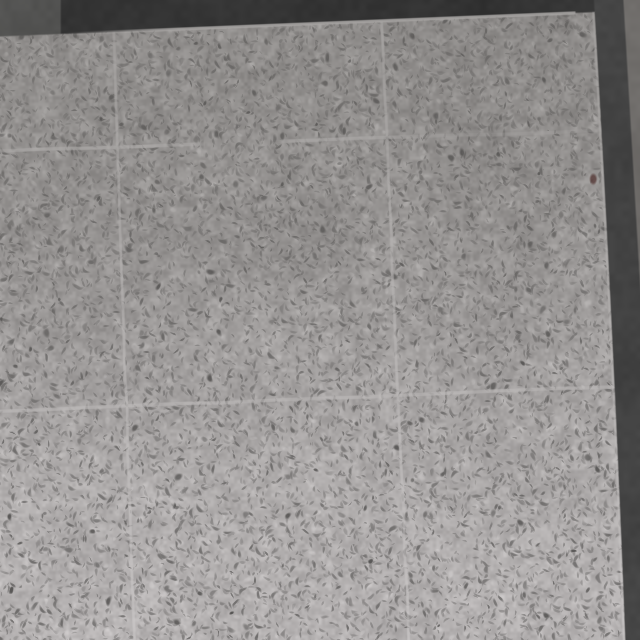
Reproduce this texture procedurally as a three.js fragment shader.

```glsl
// Speckled granite floor tiles with pale worn joints and a dark border along the top and right.
varying vec2 vUv;

const vec3 STONE_NEAR = vec3(0.705, 0.692, 0.692);
const vec3 STONE_FAR = vec3(0.560, 0.550, 0.543);
const vec3 FLECK = vec3(0.27, 0.265, 0.26);
const vec3 RUST = vec3(0.34, 0.23, 0.22);
const vec3 BORDER_TOP = vec3(0.20, 0.20, 0.20);
const vec3 BORDER_SIDE = vec3(0.26, 0.26, 0.26);
const vec3 BORDER_PATCH = vec3(0.32, 0.32, 0.315);
const vec3 OUTSIDE = vec3(0.43, 0.42, 0.41);
const float EDGE = 0.002;

// Sine-free hashes
float hash1(vec2 p) {
  vec3 q = fract(vec3(p.xyx) * 0.1031);
  q += dot(q, q.yzx + 33.33);
  return fract((q.x + q.y) * q.z);
}

vec2 hash2(vec2 p) {
  return vec2(hash1(p), hash1(p + vec2(57.3, 113.7)));
}

float noise(vec2 p) {
  vec2 i = floor(p);
  vec2 f = fract(p);
  f = f * f * (3.0 - 2.0 * f);
  float low = mix(hash1(i), hash1(i + vec2(1.0, 0.0)), f.x);
  float high = mix(hash1(i + vec2(0.0, 1.0)), hash1(i + vec2(1.0)), f.x);
  return mix(low, high, f.y);
}

// Soft elongated grains, one candidate per cell, at random angles
float flecks(vec2 p, float cells, float density, vec2 size, float seed) {
  vec2 g = p * cells;
  vec2 cell = floor(g);
  float cover = 0.0;
  for (int j = -1; j <= 1; j++) {
    for (int i = -1; i <= 1; i++) {
      vec2 id = cell + vec2(float(i), float(j));
      vec2 key = id + seed;
      vec2 d = g - id - hash2(key);
      vec2 pick = hash2(key + 19.0);
      float angle = 1.9 + (hash1(key + 41.0) - 0.5) * 2.6;
      float c = cos(angle);
      float s = sin(angle);
      vec2 q = vec2(c * d.x + s * d.y, c * d.y - s * d.x);
      q.y += q.x * q.x * (pick.y - 0.5) * 1.6;
      float r = length(q / (size * mix(0.65, 1.3, pick.y)));
      float present = step(pick.x, density) * mix(0.45, 1.0, hash1(key + 73.0));
      cover = max(cover, present * (1.0 - smoothstep(0.35, 1.25, r)));
    }
  }
  return cover;
}

float line(float d, float halfWidth) {
  return 1.0 - smoothstep(halfWidth - 0.0015, halfWidth + 0.0015, abs(d));
}

float above(float d) {
  return smoothstep(-EDGE, EDGE, d);
}

vec3 granite(vec2 p) {
  vec2 bent = p + 0.004 * (vec2(noise(p * 110.0), noise(p * 110.0 + 31.0)) - 0.5);
  vec3 color = mix(STONE_NEAR, STONE_FAR, smoothstep(-0.05, 0.92, p.y));
  color += 0.04 * (noise(p * 8.0) - 0.5);
  color += 0.07 * (noise(p * 70.0) - 0.5) + 0.07 * (noise(p * 190.0) - 0.5);
  color += 0.05 * flecks(bent, 58.0, 0.4, vec2(0.38, 0.25), 211.0);
  float contrast = mix(0.95, 0.7, p.y);
  float fine = flecks(bent, 105.0, 0.55, vec2(0.50, 0.22), 7.0) * 0.42;
  float medium = flecks(bent, 68.0, 0.48, vec2(0.44, 0.17), 83.0) * 0.65;
  float large = flecks(bent, 32.0, 0.20, vec2(0.18, 0.12), 149.0) * 0.9;
  return mix(color, FLECK, max(max(fine, medium), large) * contrast);
}

// Slightly skewed tile grid; the upper row joint is partly worn away
float joints(vec2 p) {
  float columnStep = 0.429 - 0.0105 * p.y;
  float rowStep = 0.407 - 0.007 * p.x;
  float column = (p.x - 0.210 + 0.034 * p.y) / columnStep;
  float row = (p.y - 0.357 - 0.041 * p.x) / rowStep;
  float rowId = max(floor(row + 0.5), 0.0);
  float wobble = 0.002 * (noise(p * 14.0) - 0.5);
  float vertical = line((column - floor(column + 0.5)) * columnStep + wobble, 0.0021);
  float horizontal = line((row - rowId) * rowStep + wobble, 0.0026);
  float gap = smoothstep(0.29, 0.33, p.x) * (1.0 - smoothstep(0.42, 0.47, p.x));
  float worn = max(gap * 0.95, 0.6 * smoothstep(0.60, 0.64, p.x));
  horizontal *= 1.0 - worn * step(0.5, rowId);
  return max(vertical, horizontal) * mix(0.55, 1.0, noise(p * 35.0));
}

void main() {
  vec2 p = vUv;
  float topEdge = p.y - 0.943 - 0.041 * p.x;
  float sideEdge = p.x - 0.977 + 0.038 * p.y + 0.011 * p.y * p.y;
  float outerEdge = p.x - 0.974 - 0.0587 * (1.0 - p.y);

  // Tiles and grout
  vec3 color = granite(p);
  color = mix(color, RUST, 0.8 * (1.0 - smoothstep(0.5, 1.2, length((p - vec2(0.927, 0.72)) / vec2(0.006, 0.009)))));
  vec3 grout = mix(STONE_NEAR, STONE_FAR, p.y) + 0.09;
  color = mix(color, grout, 0.8 * joints(p));

  // Dark border with pale rims
  float grain = 0.025 * (noise(p * 90.0) - 0.5) + 0.03 * (noise(p * 12.0) - 0.5);
  vec3 topColor = mix(BORDER_PATCH, BORDER_TOP, above(p.x - 0.095));
  vec3 border = mix(topColor, BORDER_SIDE, above(sideEdge)) + grain;
  color = mix(color, border, max(above(topEdge), above(sideEdge)));
  color = mix(color, OUTSIDE + grain, above(outerEdge));
  float topRim = line(topEdge, 0.0024) * smoothstep(0.08, 0.3, p.x) * (1.0 - above(sideEdge + 0.03));
  float sideRim = line(sideEdge + 0.002, 0.0018) * 0.55 * (1.0 - above(topEdge));
  color = mix(color, grout, max(topRim * 0.85, sideRim));

  gl_FragColor = vec4(color, 1.0);
}
```
